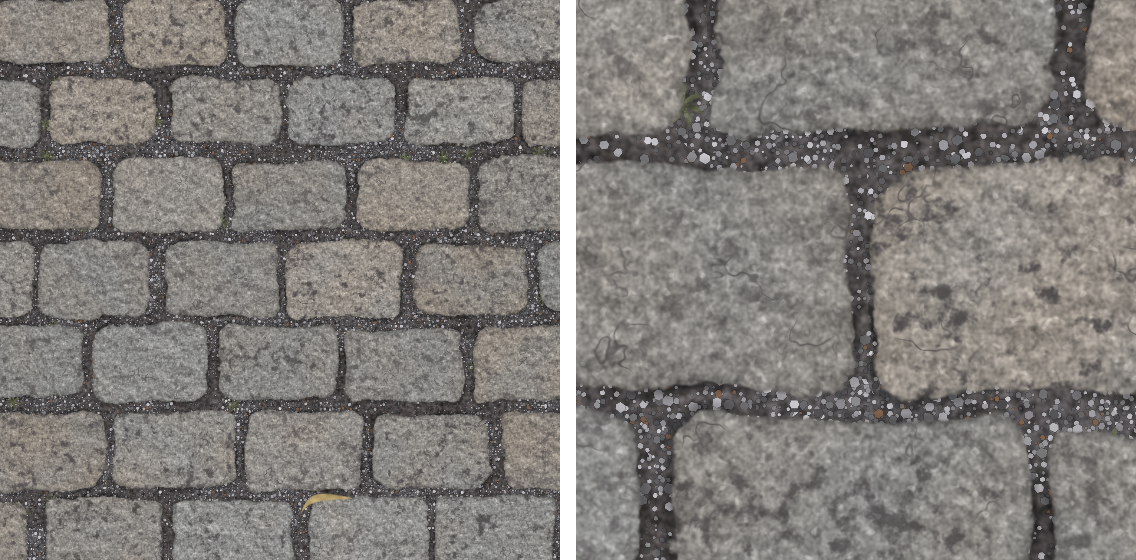
Left: the whole. Right: its middle third, enlarged.
This texture is drawn by a Shadertoy shader. Its source:

```glsl
// Weathered granite setts in seven staggered courses, with gritty soil joints.

const int ROWS = 7;
// Sideways shift of each course, as a fraction of its stone spacing.
const float STAGGER[ROWS] = float[](.48, .86, .38, .78, .18, .34, .77);

const vec3 COOL_STONE = vec3(.535, .535, .53);
const vec3 WARM_STONE = vec3(.57, .535, .495);
const vec3 STAIN      = vec3(.28, .265, .27);
const vec3 SOIL       = vec3(.29, .27, .27);
const vec3 GRIT       = vec3(.56, .555, .57);
const vec3 RUST       = vec3(.50, .38, .30);
const vec3 MOSS       = vec3(.38, .41, .27);
const vec3 LEAF       = vec3(.70, .61, .42);

struct Stone { float dist; vec2 id; };

vec3 hash(vec2 p) {
    vec3 q = fract(p.xyx * vec3(.1031, .1030, .0973));
    q += dot(q, q.yxz + 33.33);
    return fract((q.xxy + q.yzz) * q.zyx);
}

float corner(vec2 cell, vec2 offset) {
    return dot(hash(cell + 71.).xy * 2. - 1., offset);
}

// Gradient noise, roughly -0.7 to 0.7.
float noise(vec2 p) {
    vec2 i = floor(p), f = p - i, e = vec2(1, 0);
    vec2 u = f * f * f * (f * (f * 6. - 15.) + 10.);
    return mix(mix(corner(i, f), corner(i + e, f - e), u.x),
               mix(corner(i + e.yx, f - e.yx), corner(i + 1., f - 1.), u.x), u.y);
}

float fbm(vec2 p) {
    float sum = 0., amp = .6;
    for (int i = 0; i < 4; i++) {
        sum += amp * noise(p);
        p = mat2(1.6, 1.2, -1.2, 1.6) * p + 9.3;
        amp *= .6;
    }
    return sum;
}

float roundBox(vec2 p, vec2 halfSize, float radius) {
    vec2 q = abs(p) - halfSize + radius;
    return length(max(q, 0.)) + min(max(q.x, q.y), 0.) - radius;
}

// Nearest stone; courses grow slightly towards the bottom.
Stone nearestStone(vec2 p) {
    vec2 chip = vec2(fbm(p * 36.), fbm(p * 36. + 20.)) * (.8 + 2. * max(noise(p * 9.), 0.));
    p += .012 * vec2(noise(p * 13.), noise(p * 13. + 40.)) + .010 * chip;
    Stone best = Stone(1., vec2(0));
    for (int i = 0; i < ROWS; i++) {
        float r = float(i), pitch = .209 + .0045 * r;
        float column = round(p.x / pitch - STAGGER[i]);
        vec2 id = vec2(column + 20., r * 7. + 3.);
        vec3 h = hash(id), k = hash(id + 130.);
        vec2 centre = vec2((column + STAGGER[i]) * pitch,
                           1. - (.056 + .143 * r + .0013 * r * r));
        vec2 q = p - centre - (h.xy - .5) * vec2(.014, .009);
        q.y += q.x * (h.z - .5) * .06;
        vec2 halfSize = vec2(pitch * mix(.43, .475, k.x), .059 + .002 * r + .008 * (k.y - .5));
        float d = roundBox(q, halfSize, mix(.016, .034, k.z));
        if (d < best.dist) best = Stone(d, id);
    }
    return best;
}

vec3 stoneColor(vec2 p, Stone s) {
    vec3 h = hash(s.id + 57.);
    vec3 col = mix(COOL_STONE, WARM_STONE, clamp(h.x + .7 * noise(p * 11.), 0., 1.));
    // Relief lit from above, then mineral grain.
    float relief = fbm(p * 34.) - fbm(p * 34. - vec2(.05, .15));
    float grain = .2 * noise(p * 110.) + .28 * noise(p * 215.) + .24 * noise(p * 390.);
    col *= mix(.98, 1.06, h.y) * (1. + .65 * relief + grain);
    // Dark pitting and broken cracks, heavier on some stones.
    float pits = smoothstep(.04, .36, fbm(p * 60. + 17.) + .35 * noise(p * 18.));
    float crack = smoothstep(.025, 0., abs(fbm(p * 17. + 8.))) * smoothstep(.0, .3, noise(p * 23.));
    col = mix(col, STAIN, max(pits * mix(.4, .85, h.z), .6 * crack));
    col += .09 * smoothstep(.2, .4, noise(p * 190. + 31.));
    return col * mix(.86, 1., smoothstep(0., .007, -s.dist));
}

// One layer of scattered angular pebbles: colour and coverage.
vec4 pebbles(vec2 p, float scale, float density, float pixel) {
    vec2 g = p * scale, cell = floor(g);
    vec4 result = vec4(0);
    for (int k = 0; k < 9; k++) {
        vec2 id = cell + vec2(k % 3 - 1, k / 3 - 1);
        vec3 h = hash(id + scale), t = hash(id + scale + 211.);
        float c = cos(6.3 * t.x), s = sin(6.3 * t.x);
        vec2 q = abs(mat2(c, s, -s, c) * (g - id - .2 - .6 * h.xy));
        float size = mix(.2, .5, h.z);
        float edge = max(q.x + .5 * q.y, 1.25 * q.y) - size;
        float cover = smoothstep(.7, -.7, edge / (scale * pixel)) * step(t.y, density);
        vec3 col = mix(GRIT * mix(.5, 1.45, t.z), RUST, step(.95, fract(t.z * 37.)));
        result = mix(result, vec4(col, 1.), cover);
    }
    return result;
}

vec3 jointColor(vec2 p, float dist, float pixel) {
    float density = clamp(.6 + 1.2 * noise(p * 9. + 3.) + .5 * noise(p * 35.), .12, .95);
    vec3 col = mix(SOIL, GRIT * .72, .5 * density * density);
    col *= 1. + .7 * noise(p * 150.) + .5 * fbm(p * 40.) + .4 * noise(p * 330.);
    vec4 fine = pebbles(p, 230., density, pixel);
    vec4 coarse = pebbles(p, 135., density * .75, pixel);
    col = mix(mix(col, fine.rgb, fine.a), coarse.rgb, coarse.a);
    float shade = clamp(.15 + .9 * noise(p * 14.), 0., .45);
    return col * (1. - shade * smoothstep(.010, 0., dist));
}

// Sparse star-shaped tufts of green.
float tufts(vec2 p) {
    vec2 g = p * 16., id = floor(g);
    vec3 h = hash(id + 400.);
    vec2 q = g - id - .3 - .4 * h.xy;
    float blades = .12 + .08 * cos(atan(q.y, q.x) * 7. + h.x * 6. + 9. * length(q));
    return smoothstep(.04, -.04, length(q) - blades) * step(.8, h.z);
}

// A single curled leaf tapering to both ends.
float leaf(vec2 p) {
    float t = clamp((p.x - .538) / .09, 0., 1.);
    float spine = .085 + .033 * (1. - exp(-6. * t)) - .008 * t;
    return abs(p.y - spine) - .0095 * sqrt(sin(3.14 * t)) * (1. - .75 * t);
}

void mainImage(out vec4 fragColor, in vec2 fragCoord) {
    float pixel = 1. / iResolution.y;
    vec2 p = fragCoord * pixel;
    Stone s = nearestStone(p);
    vec3 col = jointColor(p, s.dist, pixel);
    col = mix(col, MOSS * (1. + .8 * noise(p * 160.)), .7 * tufts(p));
    col = mix(col, stoneColor(p, s), smoothstep(.0016, -.0016, s.dist));
    float inSpan = step(.538, p.x) * step(p.x, .628);
    col = mix(col, LEAF * (1. + .3 * noise(p * 90.)), inSpan * smoothstep(pixel, -pixel, leaf(p)));
    fragColor = vec4(clamp(col, 0., 1.), 1.);
}
```
